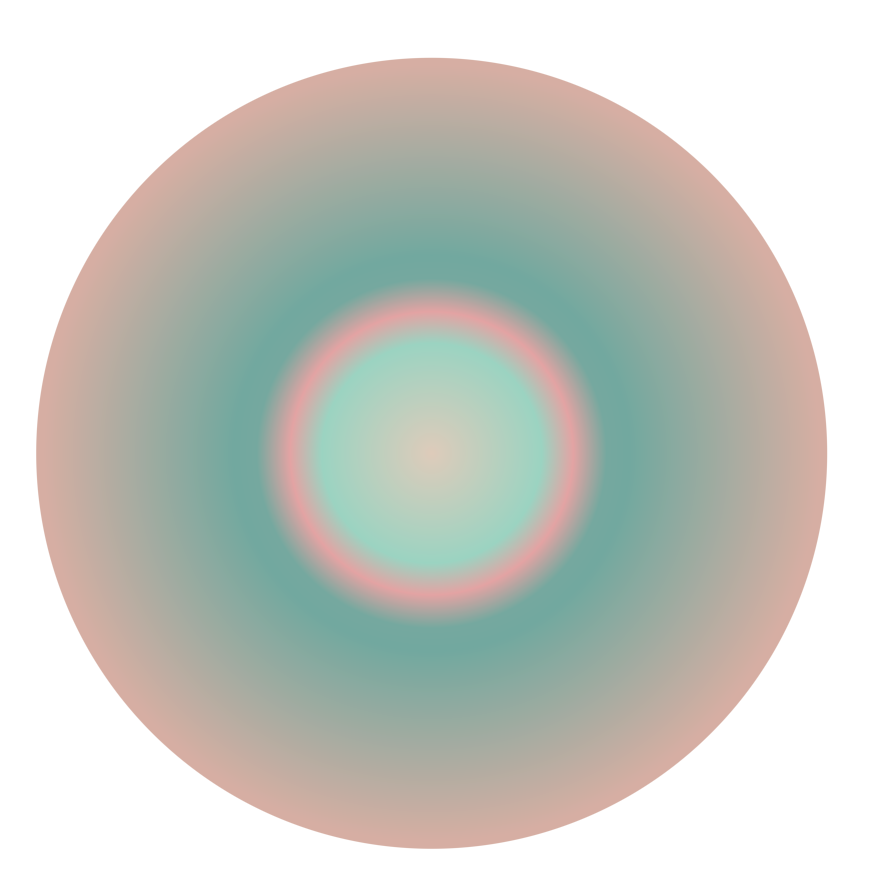
Give the GLSL for this background, as a Shadertoy shader.

```glsl
// A soft disc on white: a peach core melts into mint, a pink ring, teal and a clay rim.
// The distance from the disc centre, scaled by its radius, drives a chain of
// linear colour stops; a one-pixel smoothstep cuts the outer edge.

const vec2  DISC_CENTRE = vec2(0.4818, 0.4941);
const float DISC_RADIUS = 0.4414;

// Stop positions as fractions of the disc radius
const float MINT_AT       = 0.278;
const float PINK_AT       = 0.358;
const float RING_END_AT   = 0.442;
const float TEAL_AT       = 0.50;
const float CLAY_AT       = 0.98;

const vec3 PAPER     = vec3(1.0);
const vec3 PEACH     = vec3(0.870, 0.796, 0.730);
const vec3 MINT      = vec3(0.608, 0.828, 0.758);
const vec3 PINK      = vec3(0.890, 0.640, 0.640);
const vec3 RING_END  = vec3(0.460, 0.660, 0.622);
const vec3 TEAL      = vec3(0.445, 0.660, 0.622);
const vec3 CLAY      = vec3(0.838, 0.684, 0.638);

// Linear progress from one stop to the next
float ramp(float from, float to, float x) {
    return clamp((x - from) / (to - from), 0.0, 1.0);
}

vec3 discColour(float r) {
    vec3 colour = mix(PEACH, MINT, ramp(0.0, MINT_AT, r));
    colour = mix(colour, PINK, ramp(MINT_AT, PINK_AT, r));
    colour = mix(colour, RING_END, ramp(PINK_AT, RING_END_AT, r));
    colour = mix(colour, TEAL, ramp(RING_END_AT, TEAL_AT, r));
    return mix(colour, CLAY, ramp(TEAL_AT, CLAY_AT, r));
}

void mainImage(out vec4 fragColor, in vec2 fragCoord) {
    // Canvas units, square and centred on any aspect ratio
    float side = min(iResolution.x, iResolution.y);
    vec2 uv = (fragCoord - 0.5 * iResolution.xy) / side + 0.5;
    float dist = length(uv - DISC_CENTRE);

    // Disc over paper, with a smooth edge
    float halfPixel = 0.75 / side;
    float outside = smoothstep(-halfPixel, halfPixel, dist - DISC_RADIUS);
    vec3 colour = mix(discColour(dist / DISC_RADIUS), PAPER, outside);

    fragColor = vec4(colour, 1.0);
}
```
